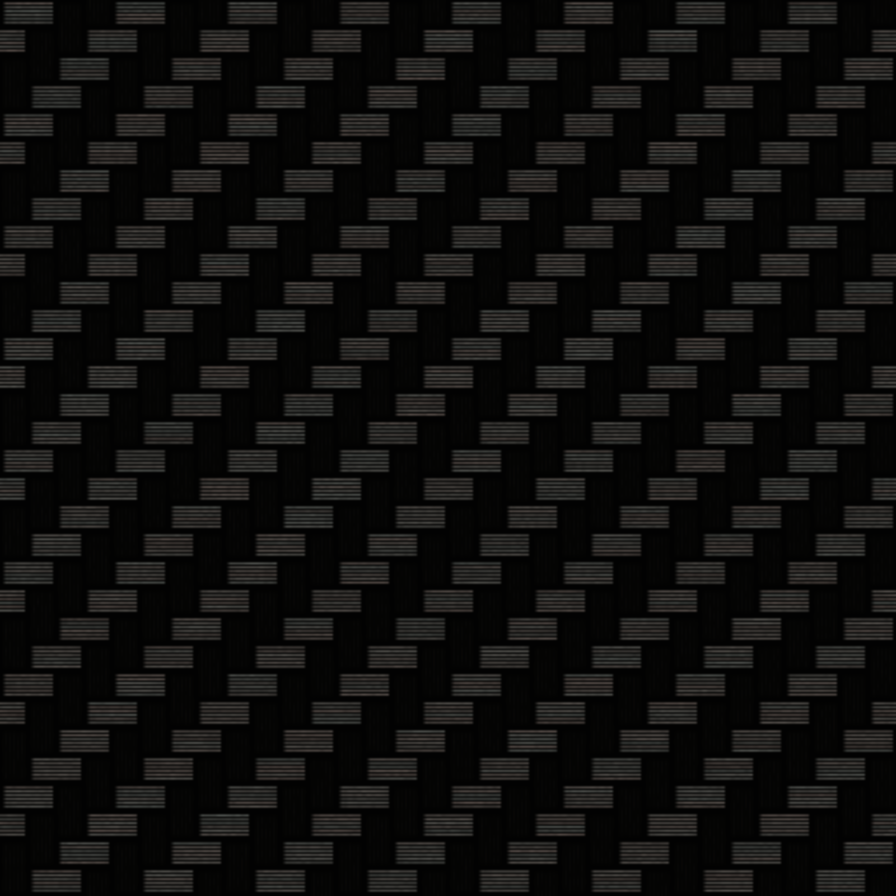
A WebGL 1 fragment shader for this texture:

```glsl
precision highp float;

uniform vec2 u_resolution;

float hash(vec2 p) {
  return fract(sin(dot(p, vec2(127.1, 311.7))) * 43758.5453);
}

// Smooth variation along x, separate for each seed
float streak(float x, float seed) {
  float i = floor(x);
  float f = fract(x);
  return mix(hash(vec2(i, seed)), hash(vec2(i + 1.0, seed)), f * f * (3.0 - 2.0 * f));
}

// Soft-edged interval from a to b
float band(float a, float b, float soft, float x) {
  return smoothstep(a - soft, a + soft, x) * (1.0 - smoothstep(b - soft, b + soft, x));
}

// Lit horizontal tow: local.x spans 0..2, local.y spans 0..1
vec3 weftColor(vec2 local, vec2 id) {
  float across = (local.y - 0.125) / 0.82 * 6.0;
  float strand = clamp(floor(across), 0.0, 5.0);
  float seed = dot(id, vec2(8.0, 67.0)) + strand;

  float ridge = 0.5 - 0.5 * cos(6.28318 * across);
  ridge *= 0.72 + 0.5 * hash(vec2(seed, 3.7));
  vec3 color = mix(vec3(0.095, 0.092, 0.086), vec3(0.235, 0.226, 0.214), ridge);
  color *= 0.9 + 0.2 * streak(local.x * 6.0, seed);

  // Slight warm or green tint on each strand
  float tint = hash(vec2(seed, 9.2)) - 0.5;
  color *= 1.0 + tint * vec3(0.10, -0.06, -0.08);
  return color * (0.92 + 0.08 * sin(1.5708 * local.x));
}

// Shaded vertical tow: local.x spans 0..1, local.y spans 0..2
vec3 warpColor(vec2 local, vec2 id) {
  float seed = dot(id, vec2(8.0, 67.0)) + floor(local.x * 7.0);
  float fiber = 0.5 - 0.5 * cos(6.28318 * local.x * 7.0);
  float body = band(0.1, 0.9, 0.08, local.x) * band(0.15, 1.85, 0.15, local.y);
  float light = 0.3 + 0.5 * fiber * streak(local.y * 4.0, seed);
  return vec3(0.008, 0.008, 0.006) + vec3(0.026, 0.025, 0.022) * light * body;
}

void main() {
  // Two-over-two twill on 32 by 32 cells
  vec2 grid = gl_FragCoord.xy / u_resolution * 32.0;
  vec2 cell = floor(grid);
  vec2 f = fract(grid);
  float diagonal = cell.x - cell.y - 1.0;
  float phase = mod(diagonal, 4.0);
  float run = mod(floor(diagonal / 4.0), 8.0);

  vec3 color;
  if (phase < 2.0) {
    vec2 local = vec2(phase + f.x, f.y);
    float edgeY = band(0.125, 0.945, 0.04, local.y);
    float edgeX = smoothstep(0.05, 0.27, local.x) * (1.0 - smoothstep(1.82, 1.96, local.x));
    color = mix(vec3(0.008, 0.008, 0.006), weftColor(local, vec2(run, cell.y)), edgeX * edgeY);
  } else {
    color = warpColor(vec2(f.x, 3.0 - phase + f.y), vec2(run, cell.x));
  }

  gl_FragColor = vec4(color, 1.0);
}
```
